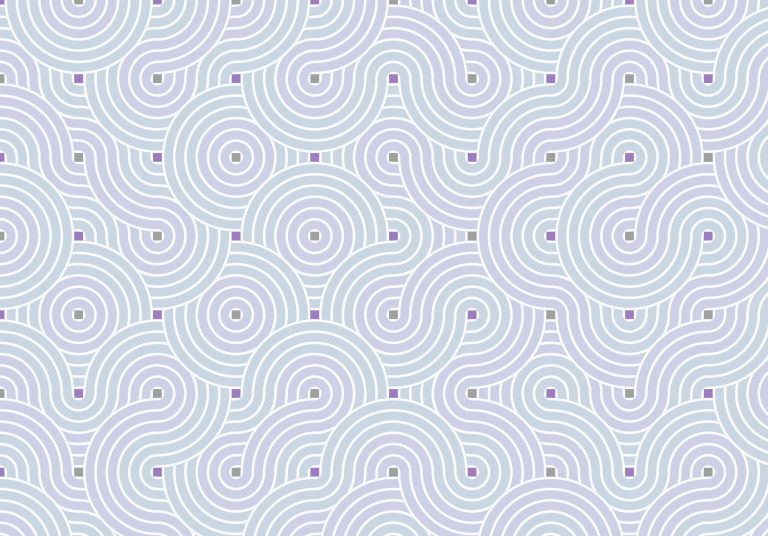
Write a Shadertoy shader that draws this pattern.

```glsl
// Overlapping striped Truchet ribbons in pale blue and lilac, with small square studs
#define CELLS_ACROSS 9.76
#define RINGS 7.0
#define LINE_HALF 0.0165
#define STUD_HALF 0.055
#define SEED 17u
#define BLUE vec3(0.795, 0.840, 0.890)
#define LILAC vec3(0.806, 0.814, 0.898)
#define LINE_COLOR vec3(0.980, 0.985, 0.990)
#define STUD_PURPLE vec3(0.620, 0.490, 0.750)
#define STUD_GRAY vec3(0.620, 0.630, 0.615)

// Integer hash of a cell
uint hashCell(ivec2 cell) {
    uint h = uint(cell.x) * 0x9E37u + uint(cell.y) * 0x85EBCA6Bu + SEED;
    h = (h ^ (h >> 15)) * 0x2C1B3C6Du;
    h = (h ^ (h >> 12)) * 0x297A2D39u;
    return h ^ (h >> 15);
}

// True on every second grid vertex
bool isEven(vec2 vertex) {
    return mod(vertex.x + vertex.y, 2.0) < 0.5;
}

// Lays a ringed disc of distance r over the colour below it
vec3 layDisc(vec3 below, float r, vec3 inner, vec3 outer, float blur) {
    vec3 band = r < 0.5 ? inner : outer;
    float toLine = abs(fract(r * RINGS) - 0.5) / RINGS;
    band = mix(LINE_COLOR, band, smoothstep(-blur, blur, toLine - LINE_HALF));
    float rim = 1.0 - 0.5 / RINGS + LINE_HALF;
    return mix(band, below, smoothstep(-blur, blur, r - rim));
}

void mainImage(out vec4 fragColor, in vec2 fragCoord) {
    // Grid coordinates measured from the top left
    float unit = CELLS_ACROSS / iResolution.x;
    vec2 p = vec2(fragCoord.x, iResolution.y - fragCoord.y) * unit;
    float blur = 0.7 * unit;
    vec2 cell = floor(p);
    vec2 local = p - cell;

    // A random corner carries the upper disc, its opposite the lower one
    uint h = hashCell(ivec2(cell));
    vec2 corner = vec2(float((h >> 7) & 1u), float((h >> 19) & 1u));
    bool even = isEven(cell + corner);
    vec3 inner = even ? BLUE : LILAC;
    vec3 outer = even ? LILAC : BLUE;

    vec3 color = outer;
    color = layDisc(color, distance(local, 1.0 - corner), inner, outer, blur);
    color = layDisc(color, distance(local, corner), inner, outer, blur);

    // Square studs on the grid vertices
    vec2 vertex = floor(p + 0.5);
    vec2 offset = abs(p - vertex);
    float stud = max(offset.x, offset.y) - STUD_HALF;
    vec3 studColor = isEven(vertex) ? STUD_PURPLE : STUD_GRAY;
    color = mix(studColor, color, smoothstep(-blur, blur, stud));

    fragColor = vec4(color, 1.0);
}
```
